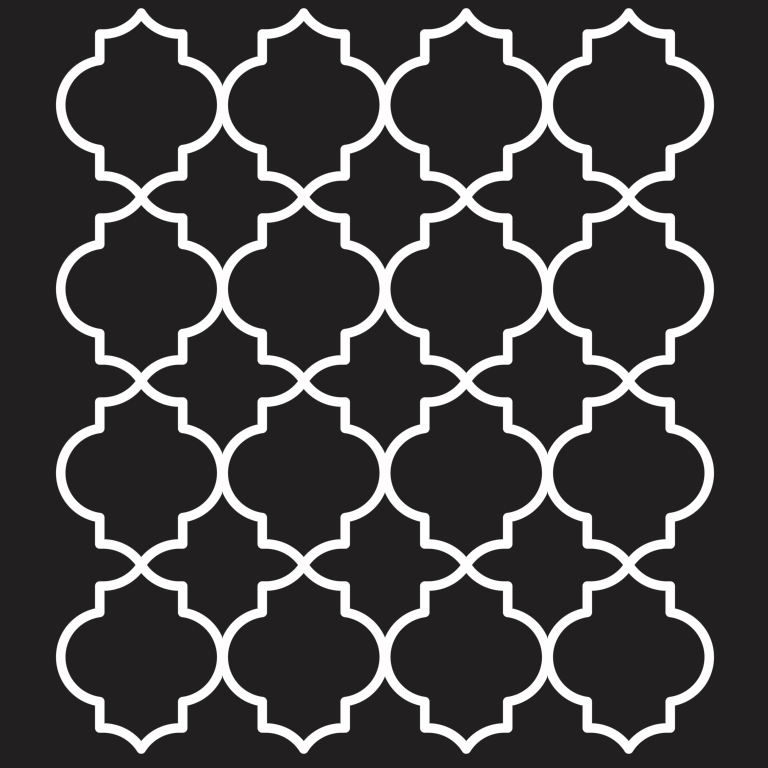
Write a WebGL 2 fragment shader that draws this pattern.

```glsl
#version 300 es
precision highp float;

uniform vec2 u_resolution;
out vec4 fragColor;

const vec3 GROUND = vec3(0.134, 0.121, 0.124);
const vec3 LINE = vec3(0.995);

const vec2 REPEATS = vec2(4.0, 4.0);
const vec2 PITCH = vec2(0.2116, 0.2396);
const vec2 GRID_CENTER = vec2(0.5013, 0.5039);
const float LINE_WIDTH = 0.0124;

// Quarter outline of one lantern, measured from its center
const float LOBE_RADIUS = 0.0586;
const float LOBE_OFFSET = 0.0462;
const float SHOULDER_X = 0.0540;
const float SHOULDER_TOP = 0.0924;
const float TIP_Y = 0.1198;
const float TIP_ARC_X = 0.0495;

float cross2(vec2 a, vec2 b) {
    return a.x * b.y - a.y * b.x;
}

float segmentDistance(vec2 p, vec2 a, vec2 b) {
    vec2 ab = b - a;
    float t = clamp(dot(p - a, ab) / dot(ab, ab), 0.0, 1.0);
    return length(p - a - t * ab);
}

// Arc running counterclockwise from a to b, under half a turn
float arcDistance(vec2 p, vec2 center, vec2 a, vec2 b) {
    vec2 v = p - center;
    bool inSector = cross2(a - center, v) >= 0.0 && cross2(v, b - center) >= 0.0;
    return inSector ? abs(length(v) - length(a - center))
                    : min(length(p - a), length(p - b));
}

float lanternDistance(vec2 p) {
    p = abs(p);

    // Round side lobe
    float inset = SHOULDER_X - LOBE_OFFSET;
    vec2 lobeCenter = vec2(LOBE_OFFSET, 0.0);
    vec2 lobeSide = vec2(LOBE_OFFSET + LOBE_RADIUS, 0.0);
    vec2 shoulderLow = vec2(SHOULDER_X, sqrt(LOBE_RADIUS * LOBE_RADIUS - inset * inset));
    float d = arcDistance(p, lobeCenter, lobeSide, shoulderLow);

    // Square shoulder
    vec2 shoulderHigh = vec2(SHOULDER_X, SHOULDER_TOP);
    vec2 arcFoot = vec2(TIP_ARC_X, SHOULDER_TOP);
    d = min(d, segmentDistance(p, shoulderLow, shoulderHigh));
    d = min(d, segmentDistance(p, shoulderHigh, arcFoot));

    // Concave sweep up to the pointed tip
    float rise = TIP_Y - SHOULDER_TOP;
    float radius = (TIP_ARC_X * TIP_ARC_X + rise * rise) / (2.0 * rise);
    vec2 sweepCenter = arcFoot + vec2(0.0, radius);
    return min(d, arcDistance(p, sweepCenter, vec2(0.0, TIP_Y), arcFoot));
}

void main() {
    float canvasSize = min(u_resolution.x, u_resolution.y);
    vec2 uv = (gl_FragCoord.xy - 0.5 * u_resolution) / canvasSize + 0.5;

    // Nearest lantern in the finite grid
    vec2 grid = (uv - GRID_CENTER) / PITCH + 0.5 * REPEATS;
    vec2 cell = clamp(floor(grid), vec2(0.0), REPEATS - 1.0);
    float d = lanternDistance((grid - cell - 0.5) * PITCH);

    // Antialiased stroke
    float edge = 0.75 / canvasSize;
    float stroke = 1.0 - smoothstep(-edge, edge, d - 0.5 * LINE_WIDTH);
    fragColor = vec4(mix(GROUND, LINE, stroke), 1.0);
}
```
